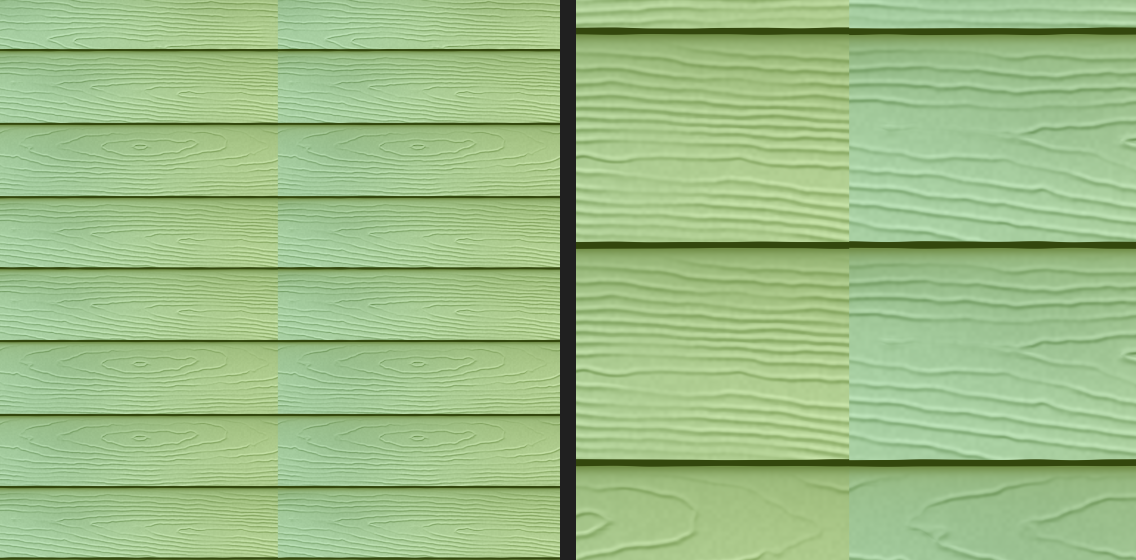
Left, the full canvas; right, a detail of the centre.
A WebGL 1 fragment shader for this texture:

```glsl
precision highp float;
// Green painted lap siding: eight rows of embossed wood-grain boards, two panels across.
uniform vec2 u_resolution;

const float PANEL_WIDTH = 0.496;
const vec3 COOL_PAINT = vec3(0.605, 0.760, 0.575);
const vec3 WARM_PAINT = vec3(0.645, 0.760, 0.510);
const vec3 OLIVE = vec3(0.555, 0.680, 0.430);
const vec3 SHADOW = vec3(0.42, 0.53, 0.25);
const vec3 GAP = vec3(0.20, 0.28, 0.05);

float hash(vec2 p) {
  vec3 q = fract(vec3(p.xyx) * 0.1031);
  q += dot(q, q.yzx + 33.33);
  return fract((q.x + q.y) * q.z);
}

float noise(vec2 p) {
  vec2 i = floor(p), f = fract(p);
  f = f * f * (3.0 - 2.0 * f);
  return mix(mix(hash(i), hash(i + vec2(1.0, 0.0)), f.x),
             mix(hash(i + vec2(0.0, 1.0)), hash(i + vec2(1.0)), f.x), f.y);
}

// Height of the seam under a row; spacing is slightly uneven.
float seamHeight(float row) {
  return 0.0026 + 0.1297 * row - 0.0016 * (1.0 - cos(6.2832 * row / 3.5));
}

// Nested arrow tips that open to the right.
float archGrain(vec2 q, float axis) {
  float y = q.y - axis - 0.07 * (q.x - 0.05);
  float tips = q.x * (1.0 - 0.6 * q.x) * exp(-500.0 * y * y);
  return 78.0 * sqrt(y * y + 0.00002) - 12.0 * tips;
}

// Long oval knot with lines packing closer below it.
float ovalGrain(vec2 q) {
  vec2 d = q - vec2(0.255, 0.039);
  float below = max(d.y, 0.0);
  return 85.0 * length(vec2(0.17 * d.x, d.y)) + 350.0 * below * below - 0.3;
}

// Grain field: each whole step of its value is one line. Kinds: 0 arch, 1 oval, 2 low arch.
float grainField(vec2 q, float kind) {
  vec2 s = q + kind * 7.3 + 3.0;
  float f = kind == 1.0 ? ovalGrain(q) : archGrain(q, kind > 1.5 ? 0.105 : 0.058);
  float bend = kind == 1.0 ? 0.7 : 1.1;
  return f + bend * noise(s * vec2(9.0, 28.0))
           + 0.35 * noise(s * vec2(42.0, 80.0))
           + 0.12 * noise(s * vec2(130.0, 150.0));
}

// Raised grain lines of nearly constant width.
float ridge(vec2 q, float kind, float width) {
  const float e = 0.0006;
  float f = grainField(q, kind);
  vec2 slope = vec2(grainField(q + vec2(e, 0.0), kind),
                    grainField(q + vec2(0.0, e), kind)) - f;
  float d = (fract(f) - 0.5) / max(length(slope) / e, 30.0);
  float strength = smoothstep(0.12, 0.65, noise(q * vec2(16.0, 65.0) + kind * 19.0));
  return exp(-d * d / (width * width)) * (0.25 + 0.75 * strength);
}

// Light from above brightens one flank of a ridge and darkens the other.
float emboss(vec2 q, float kind, float px) {
  float width = max(0.0018, 0.8 * px);
  vec2 toLight = vec2(-0.0005, -0.0013);
  return ridge(q, kind, width) - ridge(q + toLight, kind, width);
}

float boardKind(float row) {
  if (row > 6.5) return 2.0;
  return abs(row - 1.5) < 1.0 || abs(row - 5.0) < 0.5 ? 1.0 : 0.0;
}

vec3 siding(vec2 p, float panel, float px) {
  // Locate the board and measure down from its top edge
  float row = floor((p.y - 0.0026) / 0.1297);
  row += step(seamHeight(row + 1.0), p.y);
  float top = seamHeight(row + 1.0);
  float depth = top - p.y;
  float lip = p.y - seamHeight(row);
  vec2 q = vec2(p.x - panel * PANEL_WIDTH, depth);
  float kind = boardKind(row);

  // Paint drifts from cool to warm, with soft blotches and fine tooth
  vec3 color = mix(COOL_PAINT, WARM_PAINT, smoothstep(0.0, 0.5, q.x));
  float blotch = noise(q * vec2(8.0, 18.0) + kind * 5.0) - 0.5;
  float tooth = noise(q * 380.0 + row * 31.0) - 0.5;
  color += 0.045 * blotch + 0.025 * tooth;
  color += vec3(0.035, 0.035, 0.045) * smoothstep(0.015, 0.09, depth);

  // Carved grain fades toward the sheltered top edge
  float relief = emboss(q, kind, px) * smoothstep(0.003, 0.018, depth);
  color += relief * (relief > 0.0 ? vec3(0.13, 0.12, 0.14) : vec3(0.23, 0.21, 0.26));

  // Shade under the overlap, then the dark gap
  color = mix(color, OLIVE, 0.75 * exp(-depth / 0.016));
  color = mix(color, SHADOW, exp(-pow(depth / 0.0055, 2.0)));
  float gapHalf = 0.0016 + 0.0007 * noise(vec2(q.x * 45.0, row * 9.0));
  float gap = 1.0 - smoothstep(gapHalf - 0.6 * px, gapHalf + 0.6 * px, min(depth, lip));
  return mix(color, GAP, gap);
}

void main() {
  float px = 1.0 / min(u_resolution.x, u_resolution.y);
  vec2 p = gl_FragCoord.xy / u_resolution;
  float side = smoothstep(-0.5 * px, 0.5 * px, p.x - PANEL_WIDTH);
  vec3 color = mix(siding(p, 0.0, px), siding(p, 1.0, px), side);
  gl_FragColor = vec4(color, 1.0);
}
```
